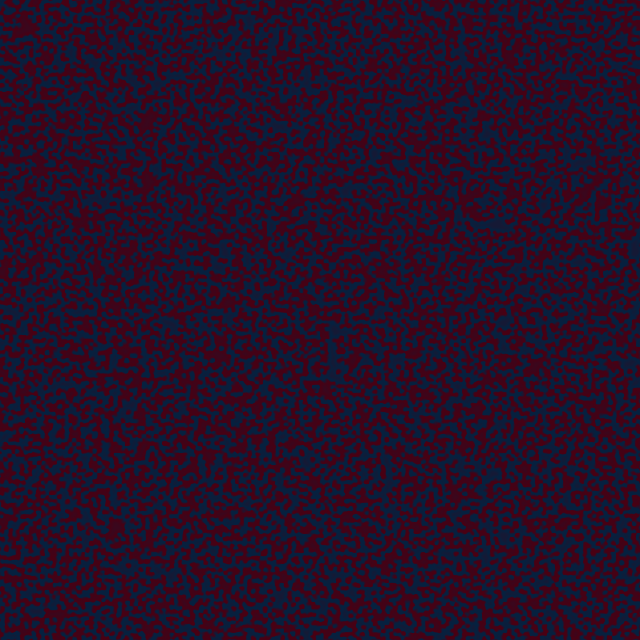
Write a Shadertoy shader that draws this texture.

```glsl
// Fine mottled camouflage of dark crimson and navy strands, made with blended cellular noise.

const vec3 NAVY         = vec3(0.02, 0.13, 0.25);
const vec3 CRIMSON_CORE = vec3(0.29, 0.00, 0.07);
const vec3 CRIMSON_RIM  = vec3(0.26, 0.01, 0.09);

const vec2  CELLS       = vec2(158.0, 168.0); // cells per canvas height, slightly wide
const float JITTER      = 0.7;                // scatter of the points in their cells
const float NEAR_REACH  = 1.15;               // radius of the strand detail, in cells
const float FAR_REACH   = 2.15;               // radius of the neighbourhood mean, in cells
const float FLATTEN     = 0.75;               // share of the neighbourhood mean removed
const vec2  CORE_FADE   = vec2(-0.86, -0.36); // field range from core to rim
const vec2  STRAND_EDGE = vec2(-0.53, 0.65);  // field range from crimson to navy

// Three independent random values in 0..1 for a cell
vec3 hashCell(vec2 cell) {
    uvec3 h = uvec3(ivec3(ivec2(cell), 7)) * 1664525u + 1013904223u;
    for (int i = 0; i < 2; i++) {
        h.x += h.y * h.z;
        h.y += h.z * h.x;
        h.z += h.x * h.y;
        h ^= h >> 16u;
    }
    return vec3(h & 0xffffu) / 65535.0;
}

// Blend of scattered points, each -1 (crimson) or +1 (navy), with broad clumps evened out
float strandField(vec2 p) {
    vec2 home = floor(p);
    vec2 reachSquared = vec2(NEAR_REACH * NEAR_REACH, FAR_REACH * FAR_REACH);
    vec2 total = vec2(0.0);
    vec2 weightSum = vec2(0.0001);
    for (int y = -2; y <= 2; y++) {
        for (int x = -2; x <= 2; x++) {
            vec2 cell = home + vec2(x, y);
            vec3 rnd = hashCell(cell);
            vec2 offset = cell + 0.5 + JITTER * (rnd.xy - 0.5) - p;
            vec2 falloff = max(vec2(0.0), 1.0 - dot(offset, offset) / reachSquared);
            vec2 weight = falloff * falloff * falloff;
            total += weight * (rnd.z < 0.5 ? -1.0 : 1.0);
            weightSum += weight;
        }
    }
    vec2 mean = total / weightSum;
    return mean.x - FLATTEN * mean.y;
}

void mainImage(out vec4 fragColor, in vec2 fragCoord) {
    vec2 uv = fragCoord / iResolution.y;
    float field = strandField(uv * CELLS);

    // Crimson strands with duller rims, softly bordered by navy
    vec3 crimson = mix(CRIMSON_CORE, CRIMSON_RIM, smoothstep(CORE_FADE.x, CORE_FADE.y, field));
    vec3 color = mix(crimson, NAVY, smoothstep(STRAND_EDGE.x, STRAND_EDGE.y, field));
    fragColor = vec4(color, 1.0);
}
```
